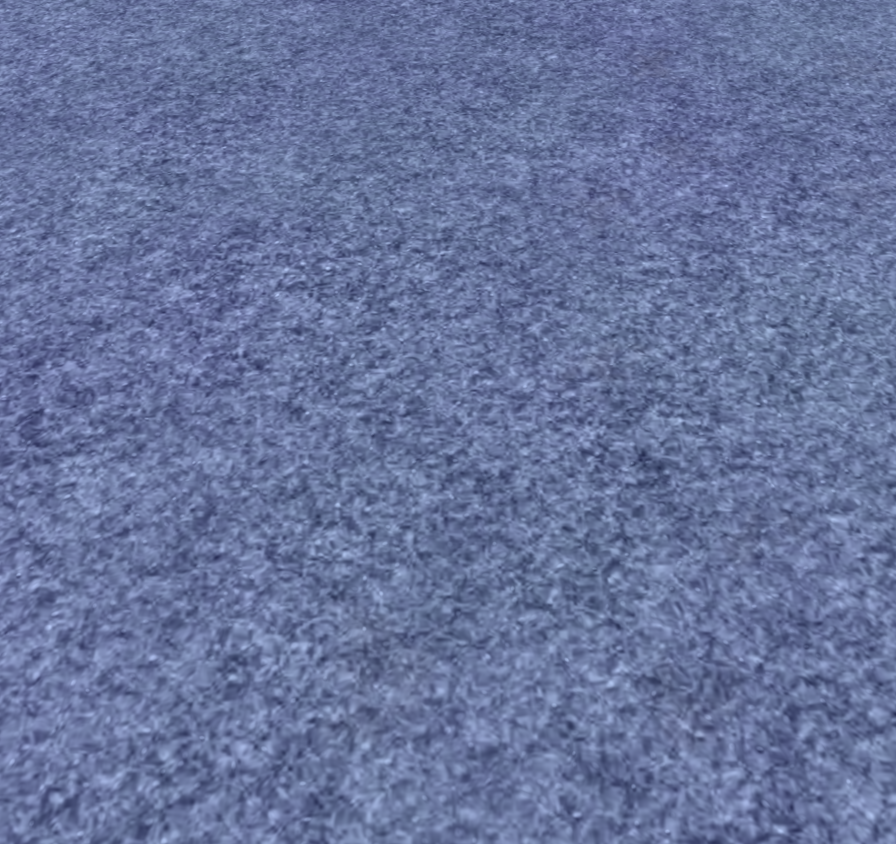
Reproduce this texture procedurally as a WebGL 2 fragment shader.

```glsl
#version 300 es
precision highp float;
precision highp int;
// Blue-violet gritty ground receding in perspective, with pebbles and faint soil stains.

uniform vec2 u_resolution;
out vec4 fragColor;

const float HORIZON = 1.9;                     // in canvas heights
const vec3 SHADE = vec3(0.32, 0.36, 0.52);
const vec3 LIGHT = vec3(0.56, 0.62, 0.79);
const vec3 SOIL = vec3(0.41, 0.42, 0.52);

// Integer hash: two values in 0..1 per cell.
vec2 hash2(vec2 cell, float seed) {
    uvec2 v = uvec2(ivec2(cell) + ivec2(int(seed) * 977 + 4096));
    v = v * 1664525u + 1013904223u;
    v.x += v.y * 1664525u;
    v.y += v.x * 1664525u;
    v ^= v >> 16u;
    v.x += v.y * 1664525u;
    v.y += v.x * 1664525u;
    v ^= v >> 16u;
    return vec2(v >> 8u) / 16777216.0;
}

// Value noise centred on zero, -0.5..0.5.
float noise(vec2 p, float seed) {
    vec2 cell = floor(p);
    vec2 f = p - cell;
    f = f * f * (3.0 - 2.0 * f);
    float low = mix(hash2(cell, seed).x, hash2(cell + vec2(1, 0), seed).x, f.x);
    float high = mix(hash2(cell + vec2(0, 1), seed).x, hash2(cell + vec2(1, 1), seed).x, f.x);
    return mix(low, high, f.y) - 0.5;
}

float fbm(vec2 p, float seed) {
    float sum = 0.0;
    float amplitude = 1.0;
    for (int i = 0; i < 3; i++) {
        sum += amplitude * noise(p, seed + float(i));
        p = mat2(1.6, 1.2, -1.2, 1.6) * p;
        amplitude *= 0.55;
    }
    return sum;
}

// Jittered soft blobs; x: lit body, y: shadow on the near side.
vec2 scatter(vec2 p, float share, float radius, float seed) {
    vec2 home = floor(p);
    vec2 result = vec2(0.0);
    for (int j = -1; j <= 1; j++) {
        for (int i = -1; i <= 1; i++) {
            vec2 cell = home + vec2(i, j);
            vec2 kind = hash2(cell, seed + 1.0);
            if (kind.x > share) continue;
            vec2 offset = p - cell - 0.15 - 0.7 * hash2(cell, seed);
            float size = radius * mix(0.5, 1.0, kind.y);
            float strength = mix(0.3, 1.0, pow(1.0 - kind.x / share, 2.0));
            float body = 1.0 - smoothstep(0.25 * size, size, length(offset));
            float shadow = 1.0 - smoothstep(0.25 * size, size, length(offset + vec2(-0.2, 0.9) * size));
            result = max(result, strength * vec2(body, shadow));
        }
    }
    return result;
}

// Canvas position to ground plane: denser and flatter with distance.
vec2 toGround(vec2 uv, float centre) {
    float depth = 1.0 / (HORIZON - uv.y);
    return vec2((uv.x - centre) * depth, HORIZON * depth);
}

// Brightness of packed grit, roughly -0.15..0.2.
float gritTone(vec2 ground, float roughness) {
    vec2 warped = ground + 0.004 * vec2(noise(ground * 90.0, 11.0), noise(ground * 90.0, 12.0));
    float fine = 0.15 * noise(warped * 330.0, 20.0) + 0.15 * noise(warped * 205.0, 21.0);
    vec2 p = warped * 115.0;
    float relief = 0.09 * (noise(p, 22.0) - noise(p + vec2(-0.3, 0.6), 22.0));
    float clumps = 0.08 * noise(p * 0.75, 23.0) + 0.06 * noise(warped * 38.0, 24.0);
    vec2 grains = scatter(warped * 88.0, 0.6, 0.38, 30.0);
    vec2 stones = scatter(ground * 34.0, 0.16, 0.24, 40.0);
    float chips = 0.12 * grains.x - 0.05 * grains.y + 0.11 * stones.x - 0.06 * stones.y;
    return roughness * (fine + relief + clumps + chips);
}

vec3 groundColor(vec2 uv, float centre) {
    vec2 ground = toGround(uv, centre);
    float broad = fbm(ground * 7.0, 50.0);
    float roughness = (1.15 + 0.35 * noise(ground * 9.0, 60.0)) * mix(1.08, 0.8, smoothstep(0.5, 1.0, uv.y));
    float tone = 0.403 + 0.05 * broad + gritTone(ground, roughness);

    // Slow violet drift and a slight hue change from grain to grain.
    vec3 color = mix(SHADE, LIGHT, (tone - SHADE.r) / (LIGHT.r - SHADE.r));
    float drift = 0.04 * fbm(ground * 4.0, 70.0) + 0.02 * noise(ground * 120.0, 73.0);
    color += drift * vec3(0.3, -0.3, 0.6);

    // Grey soil stains with ragged outlines and dark specks.
    vec2 ragged = ground * 5.0 + 0.25 * vec2(fbm(ground * 40.0, 80.0), fbm(ground * 40.0, 84.0));
    float stain = scatter(ragged, 0.26, 0.32, 90.0).x;
    float specks = smoothstep(0.12, 0.4, noise(ground * 100.0, 94.0));
    vec3 soil = SOIL + 0.7 * (tone - 0.41) - 0.1 * specks;
    return mix(color, soil, 0.6 * stain);
}

void main() {
    float centre = 0.5 * u_resolution.x / u_resolution.y;
    vec3 color = vec3(0.0);
    // Four samples per pixel soften distant grit.
    for (int i = 0; i < 4; i++) {
        vec2 shift = 0.5 * vec2(i % 2, i / 2) - 0.25;
        color += 0.25 * groundColor((gl_FragCoord.xy + shift) / u_resolution.y, centre);
    }
    fragColor = vec4(clamp(color, 0.0, 1.0), 1.0);
}
```
